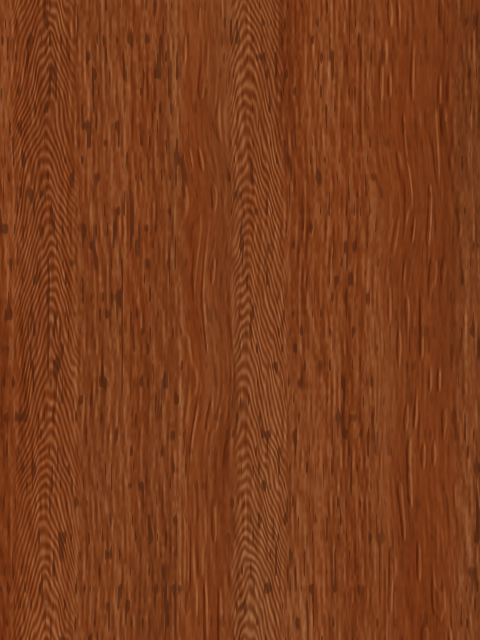
Reproduce this texture procedurally as a Shadertoy shader.

```glsl
#define DARK vec3(0.30, 0.115, 0.035)
#define MID vec3(0.475, 0.236, 0.106)
#define LIGHT vec3(0.66, 0.43, 0.27)
#define RED_TINT vec3(0.005, -0.028, -0.030)
#define PORE_COLOR vec3(0.27, 0.125, 0.06)
#define ARCH_SPACING 0.026
#define ARCH_SLOPE 3.4
#define ARCH_ROUNDNESS 0.016
#define FIBRE_SCALE vec2(185.0, 21.0)
#define FIBRE_CONTRAST 0.62

float hash(vec2 p) {
    vec3 q = fract(p.xyx * 0.1031);
    q += dot(q, q.yzx + 33.33);
    return fract((q.x + q.y) * q.z);
}

float noise(vec2 p) {
    vec2 i = floor(p), f = fract(p);
    f = f * f * (3.0 - 2.0 * f);
    return mix(mix(hash(i), hash(i + vec2(1, 0)), f.x),
               mix(hash(i + vec2(0, 1)), hash(i + vec2(1, 1)), f.x), f.y);
}

float fbm(vec2 p) {
    float sum = 0.0, weight = 0.5;
    for (int i = 0; i < 4; i++) {
        sum += weight * noise(p);
        p = p * vec2(2.1, 1.9) + 17.3;
        weight *= 0.5;
    }
    return sum / 0.9375;
}

// Soft vertical zone between two edges
float zone(float x, float left, float right, float soft) {
    return smoothstep(left - soft, left + soft, x)
         * (1.0 - smoothstep(right - soft, right + soft, x));
}

// Nested growth rings peaking along a wandering axis: -1 to 1
float arches(vec2 p, float axis) {
    float d = p.x - axis - 0.022 * (noise(vec2(p.y * 6.0, axis * 40.0)) - 0.5);
    float rise = ARCH_SLOPE * (sqrt(d * d + ARCH_ROUNDNESS * ARCH_ROUNDNESS) - ARCH_ROUNDNESS);
    float swell = 0.07 * (noise(p * vec2(16.0, 7.0) + axis * 90.0) - 0.5);
    float jag = 0.026 * (noise(p * vec2(75.0, 16.0)) - 0.5);
    return sin(6.28318 * (p.y + rise + swell + jag) / ARCH_SPACING);
}

void mainImage(out vec4 fragColor, in vec2 fragCoord) {
    vec2 p = fragCoord / iResolution.x;

    // Zones: arched figure, calm red heartwood, and dense fibre elsewhere
    float edge = p.x + 0.018 * (noise(vec2(p.y * 4.0, 3.0)) - 0.5);
    float leftArch = zone(edge, 0.035, 0.155, 0.022);
    float rightArch = zone(edge, 0.488, 0.59, 0.015);
    float arched = leftArch + rightArch;
    float calm = zone(edge, 0.385, 0.475, 0.018) + zone(edge, 0.785, 0.945, 0.022);

    // Fibres drift sideways, most of all in the calm wood
    vec2 grain = p;
    grain.x += (0.008 + 0.022 * calm) * (noise(p * vec2(5.0, 5.5)) - 0.5);

    // Light and dark sides of each fibre
    vec2 f = grain * FIBRE_SCALE;
    float fibre = noise(f) - noise(f + vec2(0.9, 0.25));
    vec2 g = grain * vec2(310.0, 85.0);
    float fine = noise(g + 51.0) - 0.5;
    float strand = noise(grain * vec2(85.0, 3.5) + 9.0) - 0.5;

    // Broad streaks running the length of the board
    float streak = fbm(vec2(grain.x * 15.0, p.y * 0.7)) - 0.5;
    float cloud = fbm(p * vec2(7.0, 2.2) + 31.0) - 0.5;
    float texture_ = FIBRE_CONTRAST * fibre + 0.38 * fine + 0.32 * strand;
    float value = texture_ * (1.0 - 0.5 * calm - 0.3 * arched);
    value += 0.55 * streak + 0.35 * cloud - 0.06 * calm;

    // Growth rings, broken up by the fibres
    float ring = leftArch * arches(p, 0.1) + rightArch * arches(p, 0.513);
    value += ring * (0.24 + 0.22 * noise(f * 0.7 + 4.0));

    // Long slender flecks with a shaded flank in the calm wood
    vec2 s = grain * vec2(105.0, 13.0);
    float fleck = smoothstep(0.66, 0.86, noise(s + 70.0));
    float flank = smoothstep(0.66, 0.86, noise(s + vec2(70.45, 70.0)));
    value += calm * (0.55 * fleck - 0.55 * flank);

    vec3 color = value < 0.0 ? mix(MID, DARK, min(-value, 1.0))
                             : mix(MID, LIGHT, min(value, 1.0));

    // Redder calm wood and slow hue drift
    float redness = 0.55 * calm + 1.6 * (fbm(vec2(p.x * 11.0, p.y) + 83.0) - 0.5);
    color += RED_TINT * redness;

    // Short dark pores
    float pore = smoothstep(0.74, 0.9, noise(grain * vec2(170.0, 28.0) + 140.0));
    color = mix(color, PORE_COLOR, pore * (0.6 - 0.3 * calm));

    fragColor = vec4(clamp(color, 0.0, 1.0), 1.0);
}
```
